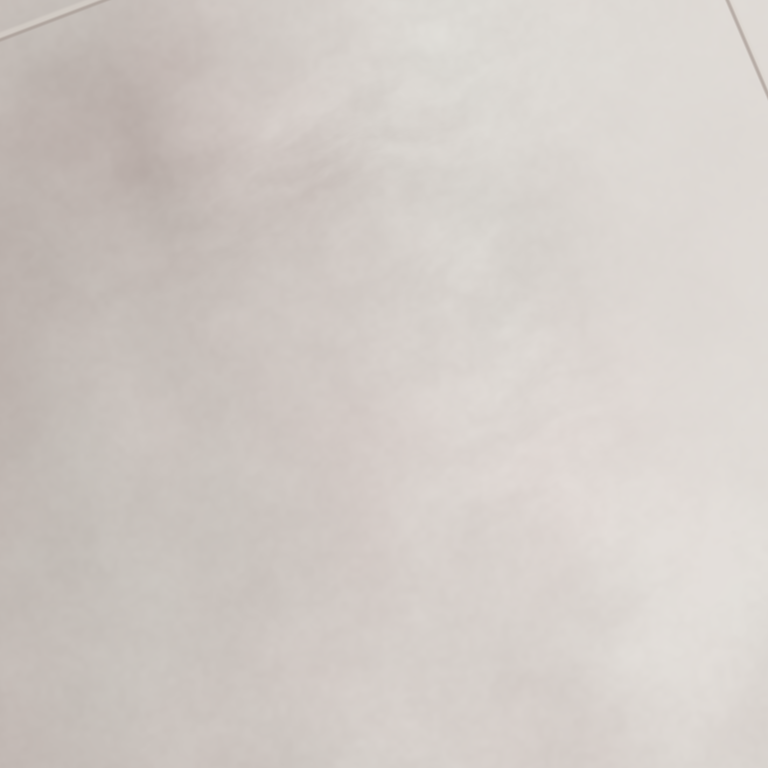
This texture is drawn by a Shadertoy shader. Its source:

```glsl
// A pale, polished concrete floor tile with cloudy stains and two tile joints.
// A broad light gradient is clouded by layered smooth cellular noise, then
// brushed with faint diagonal smears and cut by two bevelled joint lines.

const vec3 SHADE_COLOR = vec3(0.715, 0.675, 0.655);
const vec3 LIGHT_COLOR = vec3(0.880, 0.861, 0.843);
const vec3 JOINT_COLOR = vec3(0.610, 0.555, 0.525);
const vec3 BEVEL_COLOR = vec3(0.860, 0.835, 0.805);
const vec3 PINK_TINT = vec3(0.020, -0.012, -0.004);

const float LEFT_TONE = 0.36;       // 0 is SHADE_COLOR, 1 is LIGHT_COLOR
const float RIGHT_TONE = 0.96;
const float CLOUD_STRENGTH = 0.50;
const float SMEAR_STRENGTH = 0.42;
const float GRAIN_STRENGTH = 0.07;
const float BRUSH_ANGLE = 0.45;     // radians above horizontal
const float JOINT_WIDTH = 0.0016;   // half width, in canvas units

mat2 rotation(float angle) {
    float c = cos(angle), s = sin(angle);
    return mat2(c, -s, s, c);
}

vec3 hash3(vec2 cell) {
    vec3 h = fract(cell.xyx * vec3(0.1031, 0.1030, 0.0973));
    h += dot(h, h.yxz + 33.33);
    return fract((h.xxy + h.yzz) * h.zyx);
}

// Smooth cellular noise: random cell values blended by distance, in -0.5..0.5.
float cellNoise(vec2 p) {
    vec2 base = floor(p), local = fract(p);
    float sum = 0.0, total = 0.0;
    for (int y = -1; y <= 1; y++) {
        for (int x = -1; x <= 1; x++) {
            vec2 offset = vec2(x, y);
            vec3 h = hash3(base + offset);
            vec2 delta = offset + 0.2 + 0.6 * h.xy - local;
            float weight = max(0.0, 1.44 - dot(delta, delta));
            weight *= weight * weight;
            sum += weight * h.z;
            total += weight;
        }
    }
    return sum / total - 0.5;
}

// Octaves of cellular noise, each turned and made finer.
float clouds(vec2 p) {
    float sum = 0.0, amplitude = 0.5;
    for (int i = 0; i < 6; i++) {
        sum += amplitude * cellNoise(p);
        p = rotation(0.9) * p * 1.95 + 17.3;
        amplitude *= 0.56;
    }
    return sum;
}

// Soft elliptical patch, tilted along the given angle.
float patchMask(vec2 p, vec2 center, vec2 radius, float angle) {
    vec2 q = rotation(-angle) * (p - center);
    q = vec2(dot(p - center, vec2(cos(angle), sin(angle))),
             dot(p - center, vec2(-sin(angle), cos(angle)))) / radius;
    return exp(-dot(q, q));
}

// Joint through a point: dark groove with a pale bevel on its outer side.
vec3 addJoint(vec3 color, vec2 p, vec2 point, vec2 outward, float bevelWidth, float depth) {
    float d = dot(p - point, normalize(outward));
    float soft = 0.0012 + 1.0 / iResolution.y;
    float bevel = smoothstep(0.0, soft, d) * (1.0 - smoothstep(bevelWidth - soft, bevelWidth + soft, d));
    float groove = 1.0 - smoothstep(JOINT_WIDTH - soft * 0.5, JOINT_WIDTH + soft, abs(d));
    color = mix(color, BEVEL_COLOR, 0.55 * bevel);
    return mix(color, JOINT_COLOR, depth * groove);
}

void mainImage(out vec4 fragColor, in vec2 fragCoord) {
    vec2 p = fragCoord / iResolution.xy;
    vec2 warp = vec2(clouds(p * 4.0 + 3.1), clouds(p * 4.0 + 41.7));
    vec2 q = p + 0.10 * warp;

    // Broad light falling from the right, with a dark upper left stain
    float light = smoothstep(-0.05, 0.85, q.x + 0.25 * (q.y - 0.5));
    float tone = mix(LEFT_TONE, RIGHT_TONE, light);
    tone -= 0.34 * patchMask(q, vec2(0.08, 0.73), vec2(0.42, 0.19), 1.05);
    tone -= 0.20 * patchMask(q, vec2(0.21, 0.76), vec2(0.08, 0.04), 2.2);
    tone -= 0.16 * patchMask(q, vec2(0.88, 0.00), vec2(0.24, 0.09), 0.2);
    tone += 0.10 * patchMask(q, vec2(0.90, 0.22), vec2(0.17, 0.10), 0.6);

    // Cloudy mottling, calmer on the bright side
    float calm = 1.0 - 0.65 * smoothstep(0.6, 0.95, p.x) * smoothstep(0.2, 0.5, p.y);
    tone += CLOUD_STRENGTH * calm * clouds(q * 5.0 + 8.0);

    // Fine smears along the brush direction, gathered in a few patches
    vec2 along = vec2(cos(BRUSH_ANGLE), sin(BRUSH_ANGLE));
    vec2 brush = vec2(dot(q, along), dot(q, vec2(-along.y, along.x)));
    float smear = clouds(brush * vec2(13.0, 30.0) + 5.0);
    float smearMask = 0.18 + patchMask(p, vec2(0.42, 0.80), vec2(0.23, 0.09), BRUSH_ANGLE)
                    + 0.6 * patchMask(p, vec2(0.70, 0.50), vec2(0.22, 0.13), 2.2);
    tone += SMEAR_STRENGTH * calm * smear * smearMask;
    tone += GRAIN_STRENGTH * calm * cellNoise(p * 110.0);

    vec3 color = mix(SHADE_COLOR, LIGHT_COLOR, clamp(tone, -0.15, 1.06));
    color += PINK_TINT * calm * clouds(q * 4.0 + 63.0);

    // Joints at the upper left and upper right corners
    color = addJoint(color, p, vec2(0.0, 0.948), vec2(-0.355, 0.935), 0.009, 0.50);
    color = addJoint(color, p, vec2(0.947, 1.0), vec2(0.919, 0.393), 0.006, 0.60);
    fragColor = vec4(color, 1.0);
}
```
